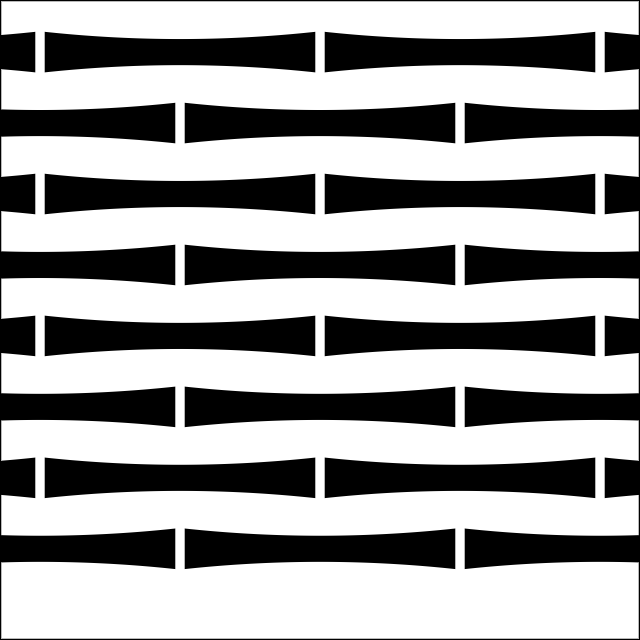
Reproduce this pattern procedurally as a three.js fragment shader.

```glsl
// Staggered rows of black bars with pinched waists on white, inside a thin black frame.
varying vec2 vUv;

const vec3 PAPER = vec3(1.0);
const vec3 INK = vec3(0.0);
const float ROWS = 8.0;
const float TOP_ROW_Y = 0.9186;      // centre line of the top row
const float ROW_PITCH = 0.11087;
const float BAR_PITCH = 0.4375;      // two and a bit bars across
const float FIRST_GAP_X = 0.0625;    // centre of the first gap in the top row
const float GAP_WIDTH = 0.0147;
const float WAIST_HALF_HEIGHT = 0.0204;
const float END_HALF_HEIGHT = 0.0317;
const float FRAME_WIDTH = 0.002;

// Share of a pixel covered, from a signed distance that is negative inside.
float coverage(float dist, float pixel) {
  return clamp(0.5 - dist / pixel, 0.0, 1.0);
}

// Bar centred at the origin, with parabolic top and bottom edges.
float waistedBar(vec2 p, vec2 pixel) {
  float halfLength = 0.5 * (BAR_PITCH - GAP_WIDTH);
  float t = p.x / halfLength;
  float halfHeight = mix(WAIST_HALF_HEIGHT, END_HALF_HEIGHT, t * t);
  return coverage(abs(p.x) - halfLength, pixel.x)
       * coverage(abs(p.y) - halfHeight, pixel.y);
}

// Rows counted downward; every other one shifts by half a bar.
float barRows(vec2 uv, vec2 pixel) {
  float row = clamp(floor((TOP_ROW_Y - uv.y) / ROW_PITCH + 0.5), 0.0, ROWS - 1.0);
  float shift = 0.5 * mod(row, 2.0);
  float across = fract((uv.x - FIRST_GAP_X) / BAR_PITCH - shift) - 0.5;
  vec2 p = vec2(across * BAR_PITCH, uv.y - TOP_ROW_Y + row * ROW_PITCH);
  return waistedBar(p, pixel);
}

float frame(vec2 uv, vec2 pixel) {
  vec2 inset = min(uv, 1.0 - uv) - FRAME_WIDTH;
  return max(coverage(inset.x, pixel.x), coverage(inset.y, pixel.y));
}

void main() {
  vec2 pixel = max(fwidth(vUv), vec2(1e-5));
  float ink = max(barRows(vUv, pixel), frame(vUv, pixel));
  gl_FragColor = vec4(mix(PAPER, INK, ink), 1.0);
}
```
